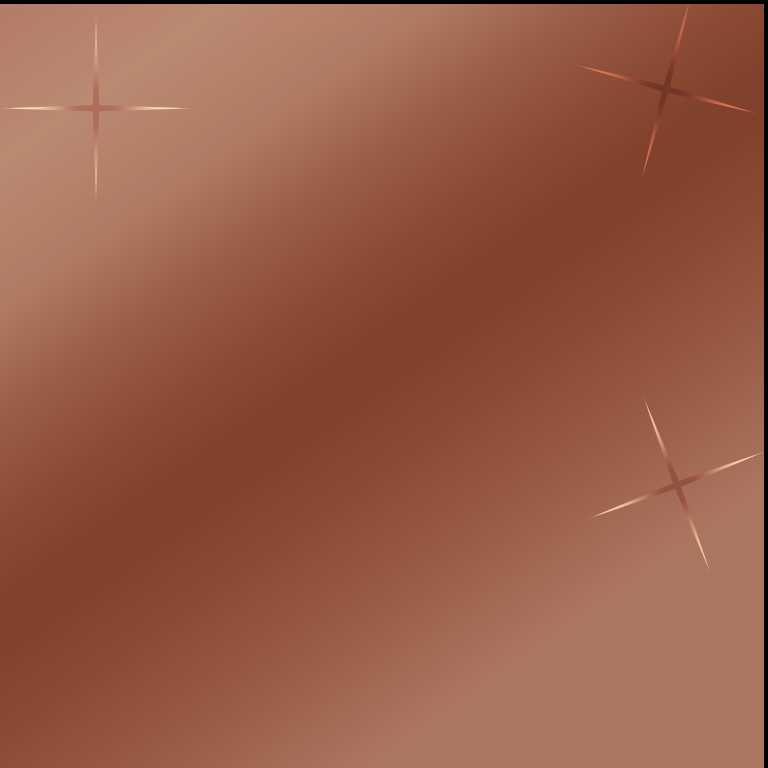
Write a Shadertoy shader that draws this background.

```glsl
// Diagonal copper sheen with three slender four-pointed sparkles and a thin dark border.

const int STOP_COUNT = 10;
const float BAND_SLOPE = 0.70;
const float BORDER = 0.0052;

// Each stop: rgb colour, then its position across the diagonal bands.
const vec4 COPPER[STOP_COUNT] = vec4[STOP_COUNT](
    vec4(0.700, 0.480, 0.410, 0.00),
    vec4(0.730, 0.540, 0.445, 0.21),
    vec4(0.690, 0.480, 0.390, 0.40),
    vec4(0.605, 0.370, 0.285, 0.54),
    vec4(0.545, 0.290, 0.205, 0.68),
    vec4(0.502, 0.257, 0.172, 0.79),
    vec4(0.502, 0.257, 0.172, 0.84),
    vec4(0.545, 0.288, 0.202, 0.96),
    vec4(0.600, 0.360, 0.275, 1.13),
    vec4(0.672, 0.462, 0.378, 1.33));

// Piecewise linear metal gradient.
vec3 copperGradient(float t) {
    vec3 color = COPPER[0].rgb;
    for (int i = 1; i < STOP_COUNT; i++) {
        float k = clamp((t - COPPER[i - 1].w) / (COPPER[i].w - COPPER[i - 1].w), 0.0, 1.0);
        color = mix(color, COPPER[i].rgb, k);
    }
    return color;
}

vec2 rotate(vec2 p, float angle) {
    float c = cos(angle), s = sin(angle);
    return vec2(c * p.x + s * p.y, c * p.y - s * p.x);
}

// Coverage of a needle along x that tapers to both tips.
float needle(vec2 p, float reach, float halfWidth, float pixel) {
    float width = halfWidth * max(1.0 - abs(p.x) / reach, 0.0);
    float edge = clamp((width - abs(p.y)) / pixel + 0.5, 0.0, 1.0);
    return edge * min(1.0, 2.0 * width / pixel);
}

// Two crossed needles, dark at the core and bright toward the tips.
vec3 addSparkle(vec3 base, vec2 p, vec2 center, float angle,
                vec3 core, vec3 tip, float crossGlow, float pixel) {
    const float REACH = 0.125;
    const float HALF_WIDTH = 0.0042;
    vec2 q = rotate(p - center, angle);
    float glow = smoothstep(0.12, 0.75, length(q) / REACH);
    float across = needle(q, REACH, HALF_WIDTH, pixel);
    float upright = needle(q.yx, REACH, HALF_WIDTH, pixel);
    base = mix(base, mix(core, tip, glow * crossGlow), upright);
    return mix(base, mix(core, tip, glow), across);
}

void mainImage(out vec4 fragColor, in vec2 fragCoord) {
    vec2 uv = fragCoord / iResolution.xy;
    float pixel = 1.0 / min(iResolution.x, iResolution.y);

    // Diagonal metal bands, counted from the upper left corner.
    vec3 color = copperGradient(BAND_SLOPE * uv.x + 1.0 - uv.y);

    // Sparkles
    color = addSparkle(color, uv, vec2(0.125, 0.859), 0.0,
                       vec3(0.68, 0.43, 0.36), vec3(1.0, 0.87, 0.73), 0.6, pixel);
    color = addSparkle(color, uv, vec2(0.867, 0.884), -0.262,
                       vec3(0.45, 0.21, 0.15), vec3(0.88, 0.46, 0.34), 0.85, pixel);
    color = addSparkle(color, uv, vec2(0.8815, 0.3685), 0.363,
                       vec3(0.58, 0.32, 0.25), vec3(1.0, 0.82, 0.66), 0.9, pixel);

    // Dark border on the top and right edges.
    float inset = 1.0 - max(uv.x, uv.y) - BORDER;
    color *= clamp(inset / pixel + 0.5, 0.0, 1.0);

    fragColor = vec4(color, 1.0);
}
```
